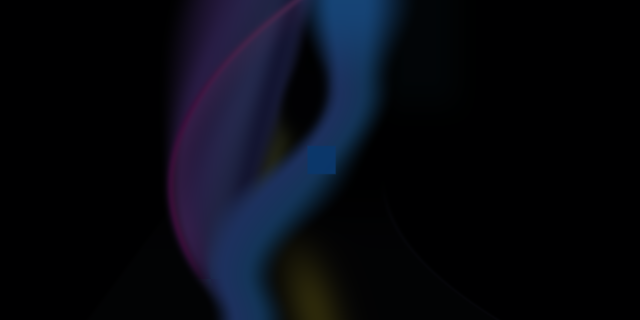
Give the GLSL for this background, as a Shadertoy shader.

```glsl
// Soft horizontal band: 1 inside, 0.5 at each edge
float band(float x, float left, float right, float softLeft, float softRight) {
    return smoothstep(left - softLeft, left + softLeft, x)
         * (1.0 - smoothstep(right - softRight, right + softRight, x));
}

void mainImage(out vec4 fragColor, in vec2 fragCoord) {
    vec2 p = fragCoord / iResolution.y;
    p.x += 1.0 - 0.5 * iResolution.x / iResolution.y;
    float pixel = 1.0 / iResolution.y;
    float x = p.x, y = p.y;

    // Near-black backdrop with a faint skirt and a teal haze
    vec3 color = vec3(0.0, 0.001, 0.002);
    float fall = max(0.44 - y, 0.0);
    float skirtRight = 1.198 + 1.86 * fall * fall;
    float skirt = band(x, 0.273 + 0.745 * y, skirtRight, 0.01, 0.006);
    skirt *= 1.0 - smoothstep(0.2, 0.46, y);
    color += skirt * vec3(0.009, 0.009, 0.014);
    color += vec3(0.012, 0.012, 0.022) * exp(-pow((x - skirtRight) / 0.008, 2.0))
           * (1.0 - smoothstep(0.3, 0.46, y));
    color += vec3(0.006, 0.018, 0.025) * band(x, 1.22, 1.43, 0.05, 0.08)
           * smoothstep(0.58, 0.76, y);

    // Violet veil, bluer towards its right side
    float bend = (y - 0.42) * (y - 0.42);
    float veilLeft = 0.535 + bend * (y > 0.42 ? 0.25 : 1.1);
    float foldX = 0.755 + 0.27 * (y - 0.375);
    float veilSoft = 0.035 + 0.06 * smoothstep(0.4, 1.0, y);
    float veil = band(x, veilLeft, foldX + 0.04, veilSoft, 0.035);
    vec3 veilColor = mix(vec3(0.15, 0.10, 0.25), vec3(0.135, 0.16, 0.29),
                         smoothstep(veilLeft + 0.03, foldX - 0.03, x));
    veilColor *= 1.0 + 0.05 * sin(38.0 * (x - 0.35 * y) + 2.0 * sin(4.0 * y));
    color = mix(color, veilColor, veil * smoothstep(-0.02, 0.2, y));

    // Olive glows on both sides of the ribbon
    float upperOlive = exp(-pow((x - 0.85 - 0.3 * (y - 0.5)) / 0.05, 2.0))
                     * band(y, 0.28, 0.61, 0.12, 0.12);
    color = mix(color, vec3(0.14, 0.15, 0.075), upperOlive * 0.95);
    float lowerOlive = exp(-pow((x - 0.99 + 0.25 * y) / 0.085, 2.0))
                     * (1.0 - smoothstep(0.03, 0.34, y));
    color += vec3(0.16, 0.145, 0.025) * lowerOlive;

    // Dark navy fold
    float fold = exp(-pow((x - foldX) / 0.045, 2.0)) * smoothstep(0.22, 0.45, y);
    color = mix(color, vec3(0.065, 0.07, 0.18), fold * 0.85);

    // Magenta rim
    float rimX = 0.533 + 1.17 * bend;
    float slope = 2.34 * (y - 0.42);
    float rimDistance = (x - rimX) / sqrt(1.0 + slope * slope);
    float rim = exp(-pow(rimDistance / 0.012, 2.0)) * smoothstep(0.06, 0.24, y);
    vec3 rimColor = mix(vec3(0.22, 0.045, 0.22), vec3(0.25, 0.14, 0.28),
                        smoothstep(0.6, 0.95, y));
    color = mix(color, rimColor, rim * 0.75);
    color += vec3(0.05, 0.015, 0.025) * band(rimDistance, 0.0, 0.05, 0.01, 0.05)
           * smoothstep(0.1, 0.3, y);

    // Blue ribbon, indigo at left and teal at right
    float center = 0.745 + 0.36 * smoothstep(0.14, 0.72, y)
                 + 0.035 * (1.0 - smoothstep(0.0, 0.14, y));
    float halfWidth = 0.095 + 0.05 * exp(-pow((y - 0.37) / 0.13, 2.0))
                    + 0.055 * smoothstep(0.75, 1.0, y);
    float across = (x - center) / halfWidth;
    float ribbon = band(across, -0.85, 0.8, 0.45, 0.6);
    vec3 ribbonColor = mix(vec3(0.115, 0.19, 0.37), vec3(0.065, 0.21, 0.34),
                           smoothstep(-0.7, 0.8, across));
    ribbonColor = mix(ribbonColor, vec3(0.085, 0.265, 0.46), smoothstep(0.7, 1.0, y));
    color = mix(color, ribbonColor, ribbon);

    // Dark slanted hollow
    vec2 q = p - vec2(0.95, 0.69);
    q.x -= 0.22 * q.y;
    float hollow = 1.0 - smoothstep(0.45, 1.35, length(q / vec2(0.065, 0.11)));
    color = mix(color, vec3(0.003, 0.005, 0.012), hollow * 0.97);

    // Small flat square at the middle
    vec2 d = abs(p - vec2(1.005, 0.5)) - 0.044;
    float square = 1.0 - smoothstep(-pixel, pixel, max(d.x, d.y));
    color = mix(color, vec3(0.04, 0.215, 0.42), square * 0.95);

    fragColor = vec4(color, 1.0);
}
```
